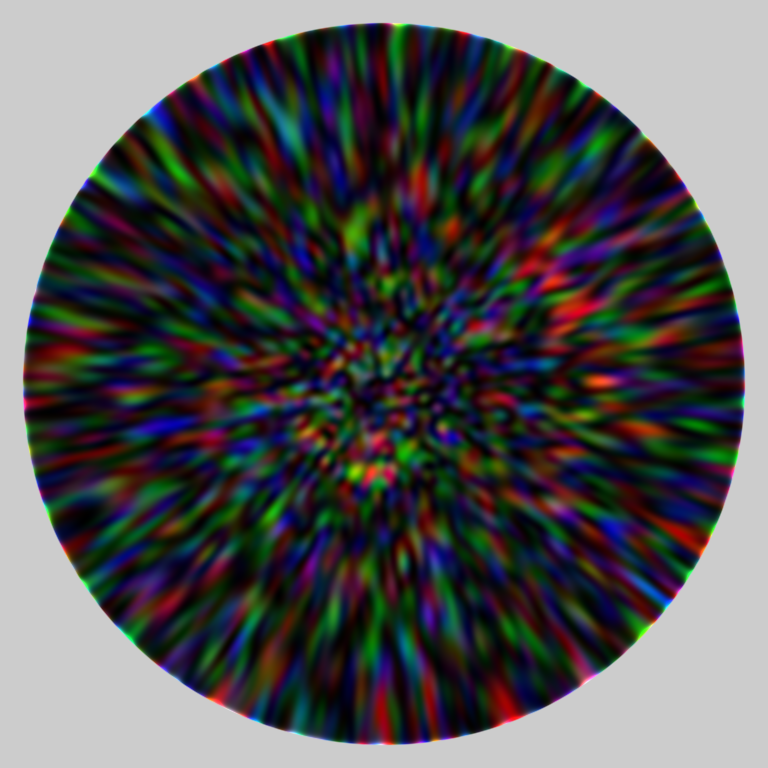
Reproduce this background procedurally as a WebGL 2 fragment shader.

```glsl
#version 300 es
// A dark disc of coloured speckle, fine at the centre and drawn into radial streaks outward.
precision highp float;

uniform vec2 u_resolution;
out vec4 outColor;

const vec3 PAPER = vec3(0.8);
const float DISC_RADIUS = 0.47;
const float GRAIN_DENSITY = 50.0;   // noise cells across the canvas
const float STREAK_ZOOM = 0.15;     // half length of a streak, relative to radius
const int STREAK_STEPS = 16;
const float STREAK_RESTORE = 0.36;  // contrast regained per cell of streak length
const vec3 SPECKLE_GAIN = vec3(0.41, 0.43, 0.46);
const vec3 WARM_TINT = vec3(1.6, 0.7, -0.1);
const float RIM_WIDTH = 0.0025;
const float RIM_GAIN = 3.0;
const float RIM_LIGHT = 0.15;
const float TAU = 6.2831853;

vec3 hash3(vec2 cell) {
    vec3 seed = vec3(dot(cell, vec2(127.1, 311.7)),
                     dot(cell, vec2(269.5, 183.3)),
                     dot(cell, vec2(419.2, 371.9)));
    return fract(sin(seed) * 43758.5453);
}

// Smooth noise from -1 to 1, independent in each channel
vec3 signedNoise(vec2 p) {
    vec2 cell = floor(p);
    vec2 f = fract(p);
    f = f * f * (3.0 - 2.0 * f);
    vec3 low = mix(hash3(cell), hash3(cell + vec2(1.0, 0.0)), f.x);
    vec3 high = mix(hash3(cell + vec2(0.0, 1.0)), hash3(cell + vec2(1.0)), f.x);
    return mix(low, high, f.y) * 2.0 - 1.0;
}

vec2 rotate(vec2 p, float angle) {
    float c = cos(angle), s = sin(angle);
    return vec2(c * p.x - s * p.y, s * p.x + c * p.y);
}

// Intensity of two wave fields, each smeared along the radius
vec3 speckle(vec2 p) {
    vec3 realPart = vec3(0.0);
    vec3 imagPart = vec3(0.0);
    for (int i = 0; i < STREAK_STEPS; i++) {
        float t = (float(i) + 0.5) / float(STREAK_STEPS);
        float weight = (1.0 - cos(TAU * t)) / float(STREAK_STEPS);
        vec2 q = p * (1.0 + STREAK_ZOOM * (2.0 * t - 1.0)) * GRAIN_DENSITY;
        realPart += weight * signedNoise(rotate(q, 0.6) + 71.3);
        imagPart += weight * signedNoise(rotate(q, 1.4) + 193.7);
    }
    // Restore the contrast lost by averaging over longer streaks
    float streakCells = 2.0 * STREAK_ZOOM * length(p) * GRAIN_DENSITY;
    float restore = length(vec2(1.0, STREAK_RESTORE * streakCells));
    return (realPart * realPart + imagPart * imagPart) * restore;
}

// Soft arc around the disc centre: radius, width, middle angle, angular spread
float arcGlow(vec2 p, float radius, float width, float angle, float spread) {
    float radial = (length(p) - radius) / width;
    vec2 turned = rotate(p, -angle);
    float angular = atan(turned.y, turned.x) / spread;
    return exp(-radial * radial - angular * angular);
}

void main() {
    float scale = min(u_resolution.x, u_resolution.y);
    vec2 p = (gl_FragCoord.xy - 0.5 * u_resolution) / scale;
    float r = length(p);

    // Speckle with two warmer, brighter regions
    float warmth = arcGlow(p, 0.105, 0.03, -1.85, 0.7)
                 + 0.6 * arcGlow(p, 0.265, 0.05, 0.35, 0.7);
    vec3 color = speckle(p) * SPECKLE_GAIN * (1.0 + WARM_TINT * warmth);

    // Streaks flare up in a thin line at the rim
    float rim = exp(-max(DISC_RADIUS - r, 0.0) / RIM_WIDTH);
    color = min(color * (1.0 + RIM_GAIN * rim) + RIM_LIGHT * rim, 1.0);

    float pixel = 1.0 / scale;
    float outside = smoothstep(DISC_RADIUS - pixel, DISC_RADIUS + pixel, r);
    outColor = vec4(mix(color, PAPER, outside), 1.0);
}
```
